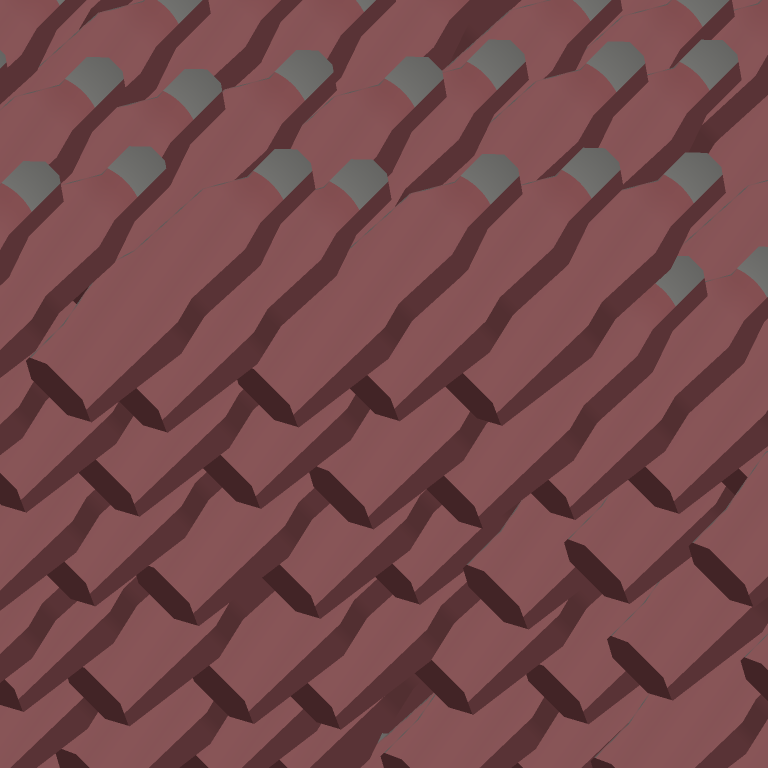
Reproduce this texture procedurally as a Shadertoy shader.

```glsl
#define PLANK_LENGTH 0.43
#define COLUMN_STEP 0.143
#define ROW_STEP 0.125
#define RIDGE_HEIGHT 0.49
#define JITTER vec2(0.062, 0.044)
#define TOP_COLOR vec3(0.53, 0.33, 0.34)
#define SIDE_COLOR vec3(0.35, 0.20, 0.21)
#define FRONT_COLOR vec3(0.26, 0.14, 0.15)
#define TIP_COLOR vec3(0.42, 0.42, 0.41)
#define SAMPLES 2

vec2 hash2(vec2 cell) {
    vec3 h = fract(cell.xyx * vec3(0.1031, 0.1030, 0.0973));
    h += dot(h, h.yzx + 33.33);
    return fract((h.xx + h.yz) * h.zy);
}

float ramp(float a, float b, float x) {
    return clamp((x - a) / (b - a), 0.0, 1.0);
}

// Colour of one plank at q (x along, y across); alpha is 0 outside it.
vec4 plank(vec2 q) {
    float u = q.x, v = q.y;

    // Bent outlines: left edge, right edge of the top, foot of the side
    float left = -0.127 - 0.036 * ramp(0.15, 0.35, u) + 0.030 * ramp(0.36, 0.46, u)
               + 0.015 * ramp(0.46, 0.74, u) + 0.070 * ramp(0.74, 0.86, u);
    float right = 0.106 + 0.009 * ramp(0.0, 0.40, u) - 0.021 * ramp(0.40, 0.48, u)
                + 0.009 * ramp(0.48, 0.70, u) - 0.024 * ramp(0.70, 0.79, u);
    float foot = 0.145 + 0.045 * ramp(0.0, 0.34, u) - 0.030 * ramp(0.34, 0.47, u)
               + 0.010 * ramp(0.48, 0.68, u) - 0.045 * ramp(0.70, 0.83, u);

    // Lens-shaped front end and chamfered far end
    float lens = clamp((0.142 - abs(v)) / 0.066, 0.0, 1.0);
    float end = 1.025 - 0.95 * max(-v, 0.0) - 0.7 * max(v - 0.06, 0.0);
    if (v < left || v > foot || u < -0.036 * lens || u > end) return vec4(0.0);

    if (u < 0.03 * lens) return vec4(FRONT_COLOR, 1.0);
    if (v > right) {
        float bend = ramp(0.36, 0.40, u) - ramp(0.46, 0.50, u);
        return vec4(SIDE_COLOR * (1.0 - 0.08 * bend), 1.0);
    }
    float tipStart = 0.897 - 2.5 * (v - 0.02) * (v - 0.02);
    if (u > tipStart) return vec4(TIP_COLOR * (1.06 - 0.9 * (u - tipStart)), 1.0);

    // Top face with faint grain, a redder end and a thin worn edge
    vec3 top = TOP_COLOR * (1.0 + 0.008 * sin(v * 45.0 + u * 7.0));
    top *= mix(vec3(1.0), vec3(0.97, 0.93, 0.93), ramp(0.77, 0.86, u));
    float worn = step(v - left, 0.0035) * (0.55 + 0.35 * sin(u * 90.0));
    return vec4(mix(top, TIP_COLOR * 0.85, worn), 1.0);
}

// The highest plank covering p gives the colour.
vec3 pile(vec2 p) {
    vec3 color = SIDE_COLOR;
    float highest = -1e3;
    float topRow = floor((p.y + 0.09 - RIDGE_HEIGHT) / ROW_STEP);
    for (int r = 0; r < 4; r++) {
        float row = topRow - float(r);
        float rowY = RIDGE_HEIGHT + row * ROW_STEP;
        float stagger = hash2(vec2(row + 40.0, 7.0)).x;
        float column = round((p.x - p.y + rowY) / COLUMN_STEP - stagger);
        for (int c = -1; c <= 1; c++) {
            vec2 cell = vec2(column + float(c), row);
            vec2 random = hash2(cell + 61.0);
            vec2 front = vec2((cell.x + stagger) * COLUMN_STEP, rowY);
            front += JITTER * (random - 0.5);

            // Rows fall away on both sides of a ridge that dips to the right
            float ridge = -1.6 * smoothstep(0.66, 0.86, front.x);
            float height = -abs(row - ridge) - 2.1 * (front.x - front.y)
                         + 0.45 * fract(random.x * 17.0 + random.y * 5.0);
            if (height < highest) continue;

            vec2 d = (p - front) * inversesqrt(2.0) / PLANK_LENGTH;
            vec4 hit = plank(vec2(d.x + d.y, d.x - d.y));
            if (hit.a > 0.5) {
                highest = height;
                color = hit.rgb;
            }
        }
    }
    return color;
}

void mainImage(out vec4 fragColor, in vec2 fragCoord) {
    // Average a small grid of samples for smooth edges
    vec3 sum = vec3(0.0);
    for (int i = 0; i < SAMPLES * SAMPLES; i++) {
        vec2 offset = (vec2(i % SAMPLES, i / SAMPLES) + 0.5) / float(SAMPLES) - 0.5;
        sum += pile((fragCoord + offset) / iResolution.y);
    }
    fragColor = vec4(sum / float(SAMPLES * SAMPLES), 1.0);
}
```
